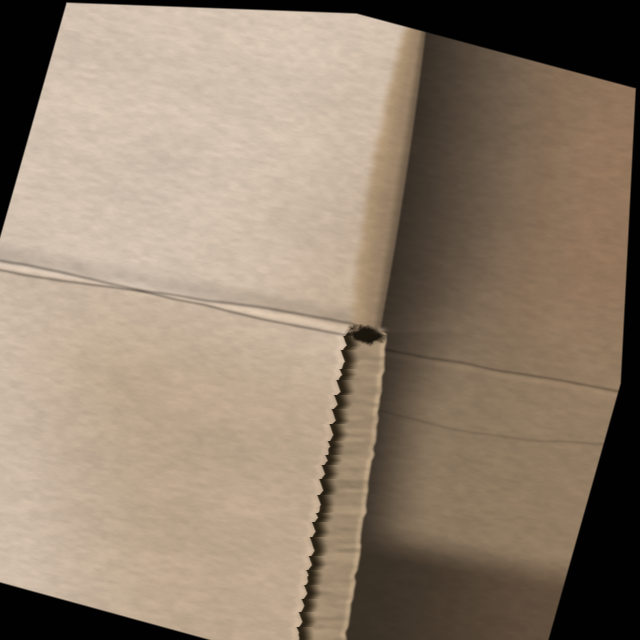
Write a Shadertoy shader that draws this texture.

```glsl
// Worn cardboard box seen from above: a pale lid with a crease and a rounded fold,
// a perforated flap beside a narrow strip, and a shaded side panel, clipped to a polygon.
// Curved edges are functions of height; paper grain is stretched value noise.
#define PALE vec3(0.83, 0.76, 0.69)
#define KRAFT vec3(0.73, 0.645, 0.55)
#define TAN vec3(0.59, 0.50, 0.40)
#define BROWN vec3(0.45, 0.38, 0.31)
#define SHADE vec3(0.20, 0.17, 0.14)
#define HOLE vec3(0.10, 0.08, 0.05)
#define GRAIN 0.075
#define MOTTLE 0.09
#define TOOTH_PITCH 0.0225
#define TOOTH_DEPTH 0.008
#define TILT 0.18

float hash(vec2 c) {
    vec3 q = fract(vec3(c.xyx) * 0.1031);
    q += dot(q, q.yzx + 33.33);
    return fract((q.x + q.y) * q.z);
}

float noise(vec2 p) {
    vec2 i = floor(p), f = fract(p);
    f = f * f * (3.0 - 2.0 * f);
    return mix(mix(hash(i), hash(i + vec2(1, 0)), f.x),
               mix(hash(i + vec2(0, 1)), hash(i + vec2(1, 1)), f.x), f.y);
}

float fbm(vec2 p) {
    float sum = 0.0, amp = 0.5;
    for (int i = 0; i < 4; i++) {
        sum += amp * noise(p);
        p = p * 2.03 + 7.1;
        amp *= 0.5;
    }
    return sum;
}

// Signed distance to the line a-b, positive on its right.
float rightOf(vec2 p, vec2 a, vec2 b) {
    vec2 e = normalize(b - a);
    return dot(p - a, vec2(e.y, -e.x));
}

float outline(vec2 p) {
    float d = rightOf(p, vec2(0.0, 0.629), vec2(0.104, 0.996));
    d = min(d, rightOf(p, vec2(0.104, 0.996), vec2(0.557, 0.979)));
    d = min(d, rightOf(p, vec2(0.557, 0.979), vec2(0.9935, 0.862)));
    d = min(d, rightOf(p, vec2(0.9935, 0.862), vec2(0.970, 0.401)));
    d = min(d, rightOf(p, vec2(0.970, 0.401), vec2(0.857, 0.0)));
    return min(d, rightOf(p, vec2(0.328, 0.0), vec2(0.0, 0.090)));
}

float line(float d, float width) { return exp(-d * d / (width * width)); }

// Side panel: shadow by the fold, two faint creases, a soft shadow below.
vec3 sidePanel(vec2 p, float d) {
    float low = smoothstep(0.62, 0.32, p.y);
    vec3 lit = mix(BROWN, vec3(0.57, 0.46, 0.36), smoothstep(0.10, 0.32, d));
    lit = mix(lit, vec3(0.56, 0.48, 0.385), low * 0.85);
    float reach = mix(0.19, 0.11, low);
    vec3 col = mix(SHADE, lit, pow(smoothstep(-0.02, reach, d), 0.8));
    float wave = 0.004 * (noise(p * 18.0) - 0.5);
    float crease = p.y - (0.453 - 0.177 * (p.x - 0.602)) + wave;
    col *= 1.0 - 0.20 * line(crease, 0.0025);
    col *= 1.0 + 0.07 * line(crease + 0.007, 0.005);
    float faint = p.y - (0.36 - 0.29 * d + 0.40 * d * d) + wave;
    col *= 1.0 - 0.10 * line(faint, 0.0025);
    float shadowTop = 0.160 - 0.185 * (p.x - 0.573);
    float shadow = 1.0 - smoothstep(-0.035, 0.035, p.y - shadowTop);
    vec3 dim = mix(vec3(0.22, 0.185, 0.145), vec3(0.37, 0.30, 0.235), smoothstep(0.0, 0.33, d));
    return mix(col, min(col, dim), shadow);
}

// Lid: pale upper face, warmer lower face, and a double crease between.
vec3 lid(vec2 p) {
    float crease = p.y - (0.586 - 0.183 * p.x);
    vec3 upper = mix(PALE, KRAFT, smoothstep(0.40, 0.95, p.x + 0.75 * (0.85 - p.y)));
    vec3 lower = mix(KRAFT, PALE, 0.75 * smoothstep(0.30, 0.0, p.x + 0.15 * p.y));
    lower = mix(lower, PALE, 0.45 * smoothstep(-0.16, 0.0, crease));
    vec3 col = mix(lower, upper, smoothstep(-0.006, 0.006, crease));
    float spread = 0.003 + 0.05 * abs(p.x - 0.22);
    float wave = 0.004 * (noise(vec2(p.x * 22.0, 3.0)) - 0.5);
    float top = crease - spread * 0.55 + wave;
    float bottom = crease + spread * 0.65 - wave;
    col *= 1.0 - 0.27 * line(top, 0.0028) - 0.27 * line(bottom, 0.0025);
    return col * (1.0 + 0.10 * line(crease, 0.006) - 0.10 * line(crease - 0.018, 0.014));
}

void mainImage(out vec4 fragColor, in vec2 fragCoord) {
    vec2 p = fragCoord / iResolution.xy;
    float aa = 1.2 / iResolution.y;
    float y = p.y, h = y - 0.499;
    float rough = noise(vec2(y * 90.0, 1.0)) - 0.5;

    // Horizontal positions of the long edges.
    float foldX = 0.596 + 0.165 * h - 0.07 * h * (h - 0.254);
    float bendX = 0.553 + 0.114 * h + 0.235 * h * (h - 0.175) + 0.004 * rough;
    float stripX = 0.539 + 0.155 * y - 0.068 * y * (y - 0.219) + 0.004 * rough;
    float tooth = abs(fract(y / TOOTH_PITCH + 0.4 * rough) - 0.35);
    float flapX = 0.467 + 0.165 * y - TOOTH_DEPTH * tooth * 1.5 + 0.004 * rough;
    float isUpper = smoothstep(0.478, 0.484, y);
    float sideX = mix(stripX, foldX, isUpper);

    // Rounded fold above, recessed strip below.
    vec3 face = lid(p);
    float across = clamp((p.x - bendX) / (foldX - bendX), 0.0, 1.0);
    vec3 bend = mix(vec3(0.68, 0.58, 0.46), TAN, smoothstep(0.0, 0.7, across));
    bend *= 1.0 - 0.28 * smoothstep(0.65, 1.0, across);
    vec3 upper = mix(face, bend, smoothstep(-0.012, 0.008, p.x - bendX));
    float gap = p.x - flapX;
    vec3 strip = mix(HOLE * 1.6, vec3(0.61, 0.53, 0.43), smoothstep(0.004, 0.026, gap));
    strip *= 0.91 + 0.18 * noise(vec2(p.x * 20.0, y * 150.0));
    strip *= 1.0 + 0.14 * line(p.x - stripX + 0.004, 0.004);
    face *= 1.0 + 0.07 * line(gap + 0.007, 0.005);
    vec3 col = mix(mix(face, strip, smoothstep(-aa, aa, gap)), upper, isUpper);
    float side = smoothstep(-aa, aa * 2.0, p.x - sideX);
    col = mix(col, sidePanel(p, p.x - sideX), side);

    // Torn hole where the edges meet, with a pale frayed lip.
    vec2 t = (p - vec2(0.572, 0.477)) / vec2(0.027, 0.015);
    t.y += 0.35 * t.x;
    float tear = length(t) + 0.9 * (fbm(p * 95.0) - 0.47);
    col = mix(col, HOLE, 1.0 - smoothstep(0.55, 1.15, tear));
    col = mix(col, KRAFT, 0.6 * line(length((p - vec2(0.595, 0.484)) * vec2(0.5, 1.0)), 0.004));

    // Paper fibres and broad mottling.
    vec2 q = mat2(cos(TILT), sin(TILT), -sin(TILT), cos(TILT)) * p;
    float fibre = fbm(q * vec2(60.0, 150.0)) - 0.47;
    float mottle = fbm(q * vec2(9.0, 14.0)) - 0.47;
    col *= 1.0 + GRAIN * fibre * 1.6 + MOTTLE * mottle;
    col = mix(vec3(0.005), col, smoothstep(-aa, aa, outline(p)));
    fragColor = vec4(clamp(col, 0.0, 1.0), 1.0);
}
```
